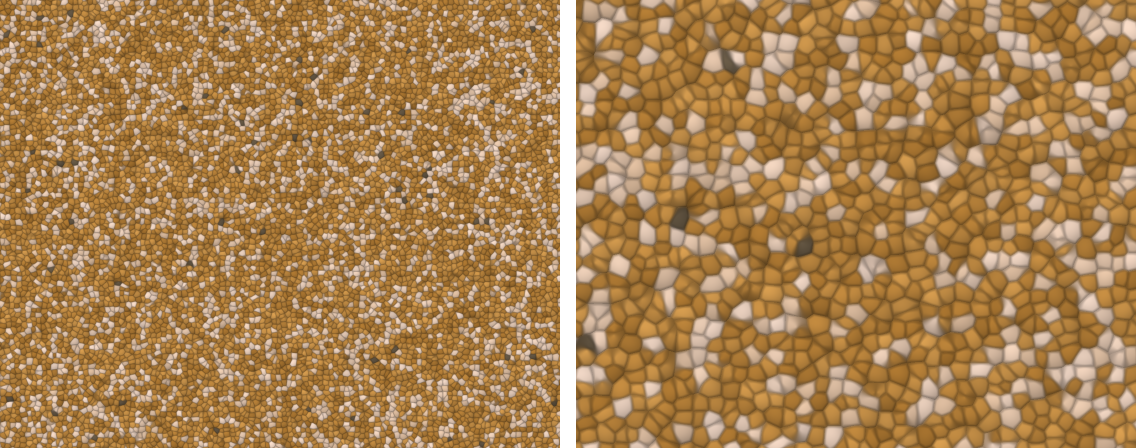
Left: the whole. Right: its middle third, enlarged.
This texture is drawn by a WebGL 1 fragment shader. Its source:

```glsl
precision highp float;
// Fine two-tone granulate: packed ochre and pale grey-pink grains.
// Jittered cellular noise places the grains; their colours blend softly at
// the borders, with dark crevices, rounded lighting and pale clusters.

uniform vec2 u_resolution;

const float GRAIN_ROWS = 86.0;
const float PALE_SHARE = 0.26;
const float DARK_SHARE = 0.006;

const vec3 OCHRE_DEEP = vec3(0.61, 0.42, 0.17);
const vec3 OCHRE_LIGHT = vec3(0.75, 0.55, 0.28);
const vec3 PALE_WARM = vec3(0.79, 0.67, 0.56);
const vec3 PALE_COOL = vec3(0.85, 0.76, 0.70);
const vec3 DARK_STONE = vec3(0.36, 0.31, 0.24);

float hash(vec2 cell, float seed) {
  vec3 q = fract(vec3(cell.xyx) * vec3(0.1031, 0.1030, 0.0973) + seed * 0.137);
  q += dot(q, q.yzx + 33.33);
  return fract((q.x + q.y) * q.z);
}

vec2 hash2(vec2 cell, float seed) {
  return vec2(hash(cell, seed), hash(cell, seed + 1.7));
}

// Layered warped sines, about -1 to 1: where pale grains gather
float clusterField(vec2 cell) {
  vec2 warped = cell + 2.5 * sin(cell.yx * vec2(0.23, 0.19) + vec2(1.3, 4.1));
  float fine = sin(warped.x * 0.83 + warped.y * 0.37)
             * sin(warped.y * 0.91 - warped.x * 0.29);
  float broad = sin(warped.x * 0.17 - warped.y * 0.11)
              * sin(warped.y * 0.14 + warped.x * 0.07);
  return 0.65 * fine + 0.35 * broad;
}

// 1 for a pale grain, 0 for an ochre one
float paleness(vec2 cell) {
  return step(hash(cell, 5.0), PALE_SHARE + 0.20 * clusterField(cell));
}

vec3 grainColour(vec2 cell, float pale) {
  float tone = hash(cell, 9.0);
  vec3 ochre = mix(OCHRE_DEEP, OCHRE_LIGHT, tone);
  vec3 colour = mix(ochre, mix(PALE_WARM, PALE_COOL, tone), pale);
  float dark = step(hash(cell, 13.0), DARK_SHARE);
  return mix(colour, DARK_STONE, dark) * mix(0.93, 1.07, hash(cell, 17.0));
}

// Distance to a grain centre, slightly stretched along a random direction
float grainDistance(vec2 offset, vec2 cell) {
  float angle = 6.2832 * hash(cell, 21.0);
  vec2 axis = vec2(cos(angle), sin(angle));
  float along = dot(offset, axis);
  float across = dot(offset, vec2(-axis.y, axis.x));
  return length(vec2(along * 0.88, across * 1.12));
}

vec3 granulate(vec2 p, float softness) {
  vec2 home = floor(p);
  float nearest = 9.0;
  float second = 9.0;
  vec2 nearestOffset = vec2(0.0);
  vec4 blend = vec4(0.0);
  for (int j = -1; j <= 1; j++) {
    for (int i = -1; i <= 1; i++) {
      vec2 cell = home + vec2(float(i), float(j));
      vec2 centre = cell + 0.5 + 0.84 * (hash2(cell, 2.0) - 0.5);
      vec2 offset = p - centre;
      float pale = paleness(cell);
      // Pale grains lie a little higher, so they cover their neighbours
      float d = grainDistance(offset, cell) - 0.05 * pale;
      blend += vec4(grainColour(cell, pale), 1.0) * exp(-softness * d);
      if (d < nearest) {
        second = nearest;
        nearest = d;
        nearestOffset = offset;
      } else {
        second = min(second, d);
      }
    }
  }
  // Crevice shadow, light from the upper left, rounded falloff
  float crevice = mix(0.77, 1.0, smoothstep(0.0, 0.38, second - nearest));
  float light = 1.0 + 0.16 * dot(nearestOffset, vec2(-0.45, 0.89));
  float dome = 1.05 - 0.22 * nearest * nearest;
  return blend.rgb / blend.a * crevice * light * dome;
}

void main() {
  // Four samples per pixel smooth the grain edges
  vec3 colour = vec3(0.0);
  for (int j = 0; j < 2; j++) {
    for (int i = 0; i < 2; i++) {
      vec2 shift = vec2(float(i), float(j)) * 0.5 - 0.25;
      vec2 p = (gl_FragCoord.xy + shift) / u_resolution.y * GRAIN_ROWS;
      colour += 0.25 * granulate(p + 40.0, 15.0);
    }
  }
  gl_FragColor = vec4(colour, 1.0);
}
```
